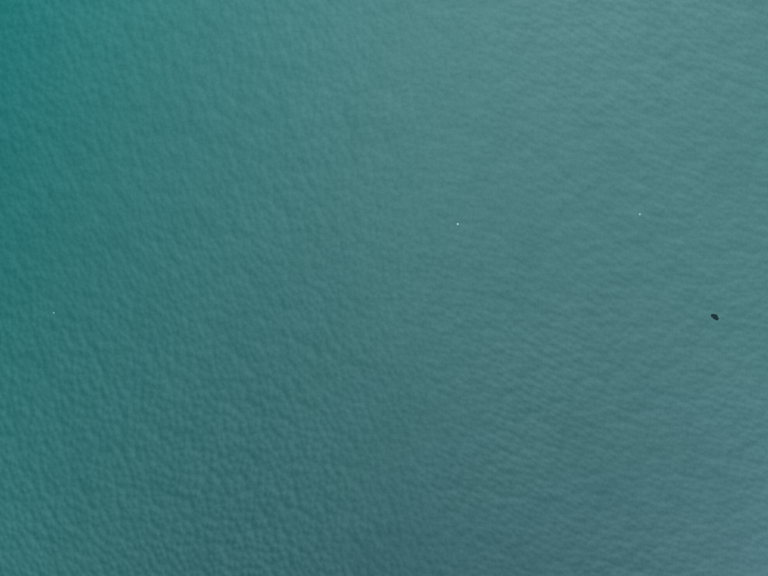
Give the GLSL for this texture, as a WebGL 2 fragment shader.

```glsl
#version 300 es
precision highp float;

uniform vec2 u_resolution;
out vec4 fragColor;

vec2 hash2(vec2 p) {
    vec3 q = fract(p.xyx * vec3(0.1031, 0.1030, 0.0973));
    q += dot(q, q.yzx + 33.33);
    return fract((q.xx + q.yz) * q.zy);
}

mat2 rotation(float angle) {
    float c = cos(angle), s = sin(angle);
    return mat2(c, s, -s, c);
}

// Rounded distance to the nearest scattered cell centre
float cellular(vec2 p, float sharpness) {
    vec2 cell = floor(p), local = fract(p);
    float sum = 0.0;
    for (int y = -1; y <= 1; y++) {
        for (int x = -1; x <= 1; x++) {
            vec2 offset = vec2(x, y);
            vec2 centre = offset + 0.05 + 0.9 * hash2(cell + offset + 200.0);
            sum += exp(-sharpness * length(centre - local));
        }
    }
    return -log(sum) / sharpness;
}

// Side-lit wavelets, with crests stretched across the travel direction
float ripples(vec2 p, float angle, float density, float stretch) {
    vec2 q = rotation(angle) * p * density;
    q.y /= stretch;
    vec2 lightStep = vec2(0.24, 0.10);
    return cellular(q + lightStep, 10.0) - cellular(q - lightStep, 10.0);
}

// Broad drifting patches from layered sines
float swell(vec2 p) {
    float sum = 0.0, weight = 0.5;
    for (int i = 0; i < 4; i++) {
        p = rotation(0.9) * p * 1.7 + 1.3;
        sum += weight * sin(p.x + 1.4 * sin(p.y));
        weight *= 0.6;
    }
    return sum;
}

// Smooth curve passing through three evenly spaced colours
vec3 threeStops(vec3 a, vec3 b, vec3 c, float t) {
    return a * (1.0 - t) * (1.0 - 2.0 * t) + b * 4.0 * t * (1.0 - t) + c * t * (2.0 * t - 1.0);
}

vec3 waterColour(vec2 uv) {
    vec3 lower = threeStops(vec3(0.225, 0.455, 0.46), vec3(0.236, 0.408, 0.428), vec3(0.325, 0.487, 0.515), uv.x);
    vec3 middle = threeStops(vec3(0.18, 0.45, 0.45), vec3(0.276, 0.47, 0.478), vec3(0.312, 0.50, 0.51), uv.x);
    vec3 upper = threeStops(vec3(0.15, 0.475, 0.47), vec3(0.321, 0.53, 0.535), vec3(0.333, 0.522, 0.527), uv.x);
    return threeStops(lower, middle, upper, uv.y);
}

float disc(vec2 p, vec2 centre, float radius, float blur) {
    return 1.0 - smoothstep(radius - blur, radius + blur, length(p - centre));
}

void main() {
    vec2 uv = gl_FragCoord.xy / u_resolution;
    float aspect = u_resolution.x / u_resolution.y;
    vec2 p = vec2(uv.x * aspect, uv.y);
    float blur = max(0.0012, 0.7 / u_resolution.y);

    vec3 colour = waterColour(uv);
    float drift = swell(p * 3.0);
    colour += 0.006 * drift;

    // Steep crests on the left turn to flatter ones on the right
    vec2 bent = p + 0.012 * vec2(sin(p.y * 9.0 + p.x * 4.0), sin(p.x * 8.0 - p.y * 3.0));
    float steep = ripples(bent, -0.4, 88.0, 1.3);
    float shallow = ripples(bent, -1.25, 92.0, 1.6);
    float turn = smoothstep(0.35, 0.8, uv.x + 0.06 * drift);
    float wave = mix(steep, shallow, turn);
    float strength = mix(0.062, 0.040, smoothstep(0.0, 0.75, uv.y));
    strength *= mix(1.0, 0.85, turn) * (1.0 + 0.25 * drift);
    colour += wave * strength * vec3(0.95, 1.0, 1.0);

    // Loose clusters of wavelets, fading into wide uneven bands
    float cluster = mix(ripples(bent + 3.0, -0.5, 44.0, 1.5), ripples(bent + 3.0, -1.3, 44.0, 1.9), turn);
    float band = cellular(rotation(0.35) * bent * vec2(13.0, 20.0) + 7.0, 6.0) - 0.3;
    colour += 0.026 * cluster - 0.016 * band;

    // Fine soft grain
    float grain = cellular(p * 185.0, 8.0) - 0.3;
    colour -= 0.031 * grain;

    // Sparse pale flecks
    for (int i = 0; i < 3; i++) {
        float n = float(i);
        vec2 spot = fract(vec2(0.596 + 0.237 * n, 0.611 + 0.017 * n - 0.094 * n * (n - 1.0)));
        spot.x *= aspect;
        float fleck = disc(p, spot, 0.0018, blur);
        colour = mix(colour, vec3(0.72, 0.82, 0.80), fleck * (0.9 - 0.2 * n));
    }

    // Small dark floating clump
    vec2 clump = vec2(0.931 * aspect, 0.45);
    float dark = max(disc(p, clump, 0.0045, blur), disc(p, clump + vec2(0.003, -0.003), 0.0032, blur));
    dark = max(dark, disc(p, clump + vec2(-0.004, 0.002), 0.003, blur));
    colour = mix(colour, vec3(0.09, 0.17, 0.18), 0.85 * dark);

    fragColor = vec4(clamp(colour, 0.0, 1.0), 1.0);
}
```
